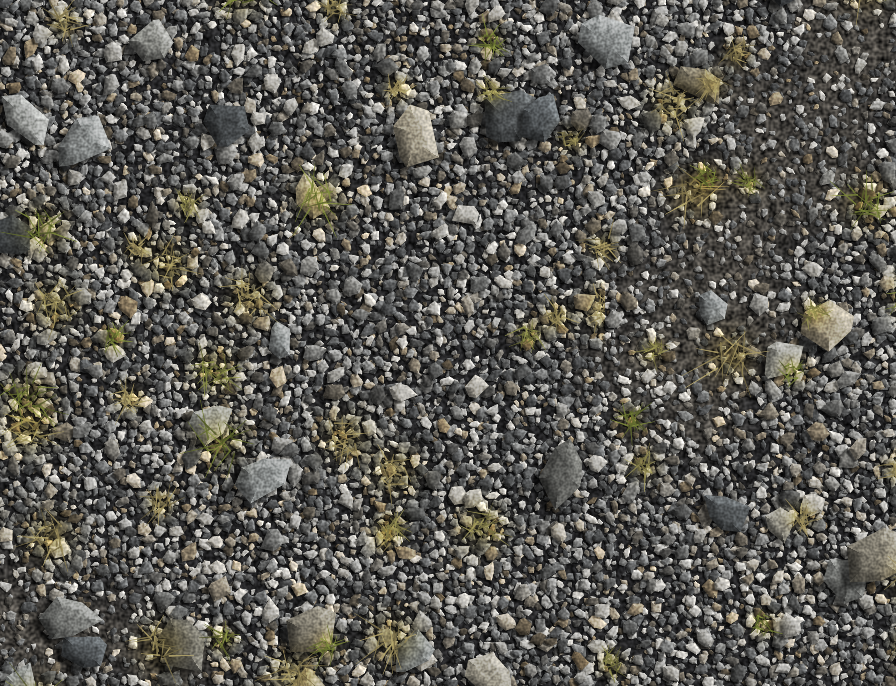
Give the GLSL for this texture, as a Shadertoy shader.

```glsl
const float TAU = 6.28318;
const vec2 LIGHT = vec2(0.8, 0.6);
const vec3 SOIL_DARK = vec3(0.135, 0.135, 0.14);
const vec3 SOIL_DRY = vec3(0.31, 0.295, 0.27);
const vec3 STRAW = vec3(0.66, 0.60, 0.39);
const vec3 GREEN = vec3(0.47, 0.52, 0.22);

float hash(vec2 p) {
    vec3 q = fract(p.xyx * vec3(0.1031, 0.1030, 0.0973));
    q += dot(q, q.yzx + 33.33);
    return fract((q.x + q.y) * q.z);
}

vec2 hash2(vec2 p) {
    return vec2(hash(p + 17.0), hash(p + 71.0));
}

vec2 heading(float angle) {
    return vec2(cos(angle), sin(angle));
}

float cornerSlope(vec2 cell, vec2 offset) {
    return dot(heading(TAU * hash(cell)), offset);
}

float gradientNoise(vec2 p) {
    vec2 i = floor(p), f = p - i;
    vec2 u = f * f * f * (f * (f * 6.0 - 15.0) + 10.0);
    vec2 e = vec2(1.0, 0.0);
    return mix(mix(cornerSlope(i, f), cornerSlope(i + e, f - e), u.x),
               mix(cornerSlope(i + e.yx, f - e.yx), cornerSlope(i + 1.0, f - 1.0), u.x), u.y);
}

// x: distance to the segment, y: position along it
vec2 segment(vec2 p, vec2 a, vec2 b) {
    vec2 ab = b - a;
    float along = clamp(dot(p - a, ab) / dot(ab, ab), 0.0, 1.0);
    return vec2(length(p - a - ab * along), along);
}

// Share of bare soil: a worn band on the right and a lower left corner
float bareSoil(vec2 p) {
    float band = segment(p, vec2(0.98, 0.46), vec2(1.24, 0.95)).x;
    float corner = segment(p, vec2(0.0, 0.1), vec2(0.2, 0.04)).x;
    float wear = max(1.0 - band / 0.17, 0.7 - corner / 0.17);
    return smoothstep(0.0, 0.75, wear + 0.7 * gradientNoise(p * 9.0));
}

// x: distance to a random convex polygon, yz: normal of the nearest side
vec3 facets(vec2 q, float seed) {
    vec3 nearest = vec3(-9.0, 0.0, 0.0);
    for (int i = 0; i < 6; i++) {
        float k = float(i);
        vec2 normal = heading(TAU * (k + 0.8 * hash(vec2(k, seed))) / 6.0);
        float d = dot(q, normal) - mix(0.65, 1.0, hash(vec2(k + 9.0, seed)));
        if (d > nearest.x) nearest = vec3(d, normal);
    }
    return nearest;
}

vec3 stoneColor(float seed, float paleness) {
    float t = hash(vec2(seed, 3.0));
    float tone = 0.25 + 0.34 * t + paleness * pow(t, 5.0);
    float warmth = pow(hash(vec2(seed, 5.0)), 5.0);
    return tone * mix(vec3(0.98, 1.0, 1.01), vec3(1.16, 1.02, 0.80), max(warmth, 0.25 * t * t));
}

// Angular stones with lit bevels and cast shadows, one per grid cell
vec3 scatterStones(vec3 ground, vec2 p, float size, float cover, float bareCover,
                   float paleness, vec3 tint, float pixel) {
    vec2 base = floor(p / size);
    float grit = 1.0 + 0.3 * gradientNoise(p * 110.0) + 0.45 * gradientNoise(p * 260.0);
    for (int y = -1; y <= 1; y++)
    for (int x = -1; x <= 1; x++) {
        vec2 cell = base + vec2(x, y);
        vec2 id = cell + floor(size * 9000.0);
        if (hash(id) > mix(cover, bareCover, bareSoil(cell * size))) continue;
        float seed = 400.0 * hash(id + 29.0);
        vec2 offset = p / size - cell - 0.5 - 0.7 * (hash2(id) - 0.5);
        float radius = mix(0.4, 0.7, hash(id + 43.0));
        vec2 axis = heading(seed);
        mat2 toLocal = mat2(axis.x, -axis.y, axis.y, axis.x);
        vec2 q = toLocal * offset * vec2(1.0, mix(1.0, 1.7, hash(id + 53.0))) / radius;
        if (dot(q, q) > 5.0) continue;
        vec2 light = toLocal * LIGHT;
        float shadow = smoothstep(0.15, -0.15, facets(q + 0.33 * light, seed).x);
        vec3 side = facets(q, seed);
        float blur = 0.6 * pixel / (size * radius);
        float bevel = smoothstep(-0.6, -0.1, side.x);
        float slope = dot(heading(seed * 7.0), q);
        float shade = 1.0 + 0.47 * bevel * dot(side.yz, light) + 0.15 * slope;
        vec3 color = stoneColor(seed, paleness) * tint * shade * grit;
        ground = mix(ground * (1.0 - 0.58 * shadow), color, smoothstep(blur, -blur, side.x));
    }
    return ground;
}

// Sparse tufts of thin tapering blades over dry litter
vec3 growTufts(vec3 ground, vec2 p, float size, float cover, float pixel) {
    vec2 base = floor(p / size);
    for (int y = -1; y <= 1; y++)
    for (int x = -1; x <= 1; x++) {
        vec2 cell = base + vec2(x, y);
        vec2 id = cell + floor(size * 9000.0);
        if (hash(id) > cover) continue;
        vec2 q = p / size - cell - 0.5 - 0.8 * (hash2(id) - 0.5);
        if (dot(q, q) > 0.4) continue;
        float greenness = smoothstep(0.45, 0.95, hash(id + 31.0));
        float reach = mix(0.25, 0.5, hash(id + 37.0));
        ground = mix(ground, ground * STRAW * 1.75, 0.8 * exp(-14.0 * dot(q, q)));
        for (int i = 0; i < 20; i++) {
            vec2 blade = id + 13.0 * float(i + 1);
            vec2 root = 0.3 * (hash2(blade + 5.0) - 0.5);
            vec2 tip = root + reach * mix(0.25, 1.0, hash(blade + 3.0)) * heading(TAU * hash(blade));
            vec2 s = segment(q, root, tip);
            float width = 0.0013 * (1.0 - 0.7 * s.y);
            float mask = smoothstep(width + 0.5 * pixel, width - 0.5 * pixel, s.x * size);
            vec3 color = mix(STRAW, GREEN, greenness) * mix(0.6, 1.15, hash(blade + 7.0));
            ground = mix(ground, color, 0.8 * mask);
        }
    }
    return ground;
}

void mainImage(out vec4 fragColor, in vec2 fragCoord) {
    vec2 p = fragCoord / iResolution.y;
    float pixel = 1.0 / iResolution.y;

    // Soil with fine crumbs
    float crumbs = gradientNoise(p * 75.0) + 1.3 * gradientNoise(p * 190.0);
    vec3 color = mix(SOIL_DARK, SOIL_DRY, 0.75 * bareSoil(p)) * (1.0 + 0.8 * crumbs);

    // Gravel from fine to coarse, then slabs
    color = scatterStones(color, p, 0.011, 0.88, 0.38, 0.28, vec3(1.02), pixel);
    color = scatterStones(color, p, 0.017, 0.70, 0.16, 0.26, vec3(1.08), pixel);
    color = scatterStones(color, p, 0.026, 0.20, 0.04, 0.20, vec3(1.08, 1.07, 1.05), pixel);
    color = scatterStones(color, p, 0.07, 0.10, 0.04, 0.05, vec3(0.97, 1.0, 1.02), pixel);

    // Grass, denser toward the left
    float leftward = 1.0 - smoothstep(0.1, 1.2, p.x);
    color = growTufts(color, p, 0.13, mix(0.22, 0.5, leftward), pixel);
    color = growTufts(color, p, 0.075, 0.18, pixel);

    // Soft highlight shoulder
    color -= 0.5 * max(color - 0.66, 0.0);
    fragColor = vec4(clamp(color, 0.0, 1.0), 1.0);
}
```
